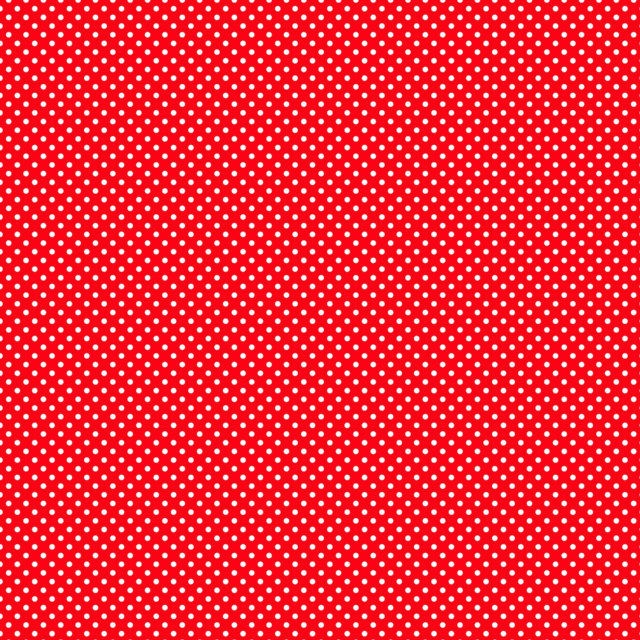
Give the GLSL for this pattern, as a Shadertoy shader.

```glsl
// Small white polka dots on bright red, staggered row by row.
// The staggered grid is a square grid turned by 45 degrees, so one fract()
// finds the nearest dot; a soft distance edge shades it with a darker rim.

// Distance to the nearest dot centre, where 1.0 is the gap between dots in a row
float dotDistance(vec2 p) {
    vec2 diagonal = vec2(p.x + p.y, p.x - p.y);
    return length(fract(diagonal) - 0.5) * 0.70711;
}

void mainImage(out vec4 fragColor, in vec2 fragCoord) {
    // Rows are counted from the top left corner
    float dotsAcross = 36.864;
    vec2 p = vec2(fragCoord.x, iResolution.y - fragCoord.y) / iResolution.y * dotsAcross;

    // Soft round dot, never sharper than a pixel
    float softness = max(0.06, 0.8 * dotsAcross / iResolution.y);
    float cover = 1.0 - smoothstep(0.16 - softness, 0.16 + softness, dotDistance(p));

    vec3 colour = mix(vec3(0.985, 0.006, 0.078), vec3(0.995, 0.985, 0.975), cover);

    // Slightly dulled red along the outer rim
    colour.r -= cover * pow(1.0 - cover, 3.0);

    fragColor = vec4(colour, 1.0);
}
```
